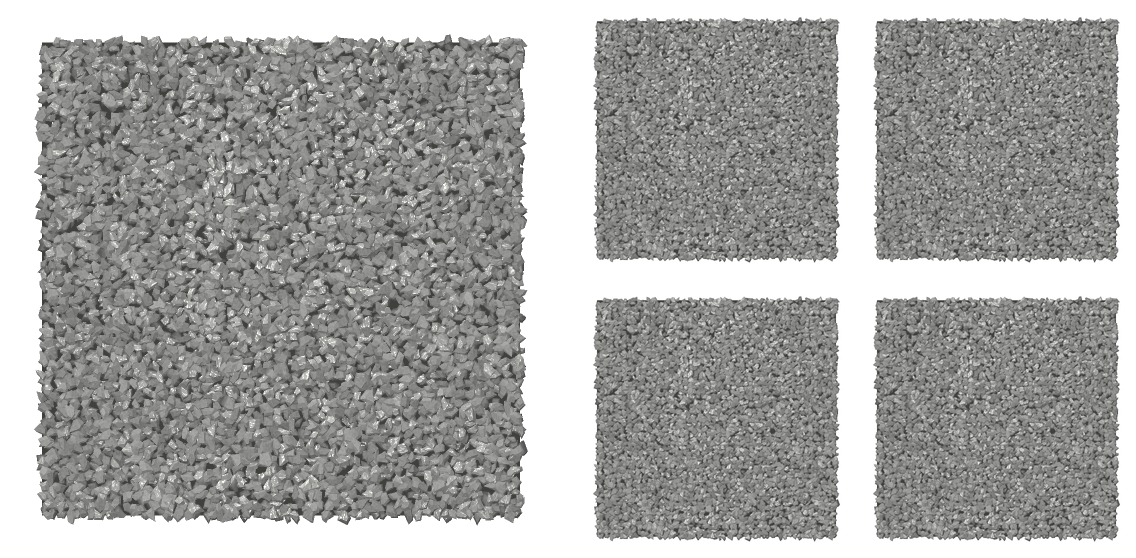
Left: one tile. Right: repeated 2 by 2.
Give the GLSL for this texture, as a WebGL 2 fragment shader.

```glsl
#version 300 es
precision highp float;
precision highp int;
// Square bed of crushed grey glittering stone chips on a white ground.
uniform vec2 u_resolution;
out vec4 fragColor;

const float CELLS = 60.0;
const float TAU = 6.2831853;

// Three random values per lattice point
vec3 hash3(vec3 k) {
  uvec3 v = uvec3(ivec3(k) + 64) * 1664525u + 1013904223u;
  v.x += v.y * v.z; v.y += v.z * v.x; v.z += v.x * v.y;
  v ^= v >> 16u;
  v.x += v.y * v.z; v.y += v.z * v.x; v.z += v.x * v.y;
  return vec3(v >> 8u) / 16777216.0;
}

float valueNoise(vec2 p, float seed) {
  vec2 i = floor(p), f = fract(p);
  f = f * f * (3.0 - 2.0 * f);
  float a = hash3(vec3(i, seed)).x;
  float b = hash3(vec3(i + vec2(1, 0), seed)).x;
  float c = hash3(vec3(i + vec2(0, 1), seed)).x;
  float d = hash3(vec3(i + 1.0, seed)).x;
  return mix(mix(a, b, f.x), mix(c, d, f.x), f.y);
}

mat2 rotation(float a) {
  return mat2(cos(a), sin(a), -sin(a), cos(a));
}

// 1 inside the bed, grown or shrunk by a margin
float insideBed(vec2 uv, float margin) {
  vec2 d = abs(uv - vec2(0.502, 0.5)) - vec2(0.429, 0.426) - margin;
  return step(max(d.x, d.y), 0.0);
}

// Height of one chip; slope and local position are returned for shading
float chip(vec2 q, vec3 key, vec3 rnd, out vec2 slope, out vec2 local) {
  mat2 turn = rotation(rnd.x * TAU);
  local = (q * turn) * vec2(0.85, 1.0 + 0.45 * rnd.y);
  vec3 tilt = hash3(key + vec3(0, 0, 7));
  slope = (tilt.xy - 0.5) * 0.9;
  float height = 0.36 + dot(local, slope);
  float size = 0.40 + 0.2 * rnd.z;
  for (int i = 0; i < 5; i++) {
    vec3 h = hash3(key + vec3(0, 0, 11 + i));
    float a = (float(i) + 0.75 * h.x) * TAU / 5.0;
    vec2 dir = vec2(cos(a), sin(a));
    float steep = mix(0.7, 3.2, h.z);
    float side = (size * (0.75 + 0.5 * h.y) - dot(local, dir)) * steep;
    if (side < height) { height = side; slope = -dir * steep; }
  }
  slope = turn * slope;
  return length(q) > 1.05 ? -1.0 : height;
}

vec3 stones(vec2 uv) {
  vec2 p = uv * CELLS;
  float top = -9.0;
  vec2 slope = vec2(0), local = vec2(0);
  vec3 rnd = vec3(0), key = vec3(0);

  // Two heaped layers; the highest chip wins
  for (int layer = 0; layer < 2; layer++) {
    vec2 shift = vec2(0.5, 0.37) * float(layer);
    vec2 base = floor(p - shift);
    for (int n = 0; n < 9; n++) {
      vec2 id = base + vec2(n % 3 - 1, n / 3 - 1);
      vec3 k = vec3(mod(id, CELLS), 40 * layer);
      vec3 place = hash3(k);
      vec2 center = id + shift + 0.5 + 0.8 * (place.xy - 0.5);
      if (insideBed(center / CELLS, 0.0) < 0.5) continue;
      vec3 r = hash3(k + vec3(0, 0, 3));
      vec2 s, l;
      float h = chip(p - center, k, r, s, l);
      float z = h + 0.35 * place.z - 0.65 * float(layer);
      if (h > 0.0 && z > top) {
        top = z; slope = s; local = l; rnd = r; key = k;
      }
    }
  }
  if (top < -8.0) return mix(vec3(1), vec3(0.25, 0.25, 0.24), insideBed(uv, -0.002));

  // Matte facets, darker deep down
  vec3 normal = normalize(vec3(-slope, 1.0));
  float light = dot(normal, normalize(vec3(-0.3, 0.5, 1.0)));
  vec3 look = hash3(key + vec3(0, 0, 23));
  float tone = 0.42 + 0.19 * light + 0.13 * (look.x - 0.5);
  tone += 0.07 * (valueNoise(local * 7.0 + 9.0, 5.0) - 0.5);
  tone *= mix(0.55, 1.0, smoothstep(-0.75, 0.12, top));

  // Broken mirror glints on some lit facets
  float gloss = smoothstep(0.5, 0.8, look.y) * smoothstep(0.62, 0.85, light);
  gloss *= 0.75 - 0.25 * cos(TAU * uv.x);
  float streak = valueNoise(local * vec2(5.0, 11.0) + 20.0 * rnd.xy, 9.0);
  tone += gloss * (0.11 + 0.5 * smoothstep(0.62, 0.85, streak));
  return min(tone, 1.0) * vec3(1.0, 1.0, 0.985);
}

void main() {
  // Four samples per pixel smooth every edge
  vec3 sum = vec3(0);
  for (int i = 0; i < 4; i++) {
    vec2 offset = vec2(i % 2, i / 2) * 0.5 - 0.25;
    sum += stones((gl_FragCoord.xy + offset) / u_resolution);
  }
  fragColor = vec4(sum / 4.0, 1.0);
}
```
